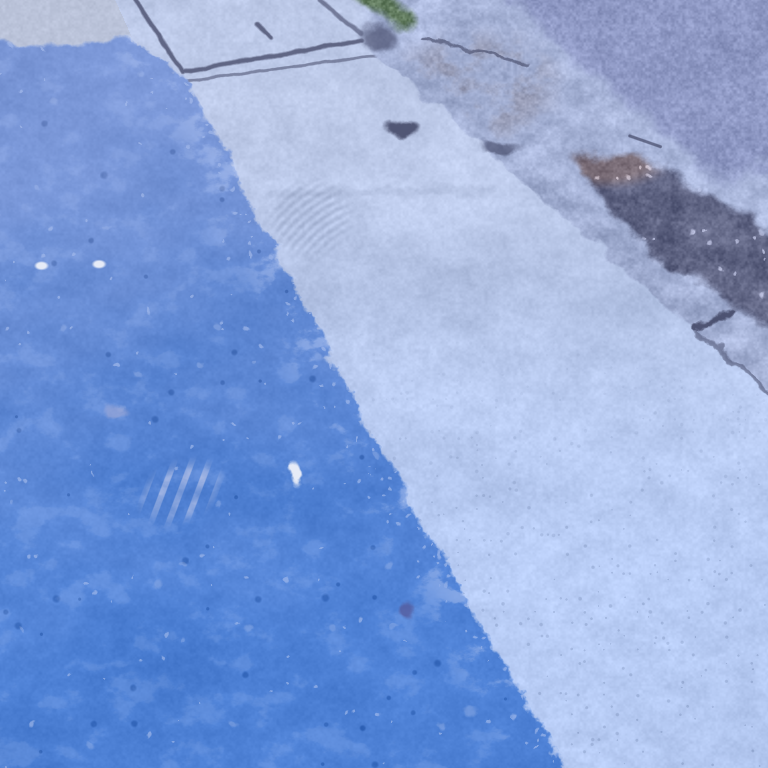
Reproduce this texture procedurally as a three.js fragment shader.

```glsl
// Pavement seen at a slant: worn blue paint, pale concrete, a stone curb, a dirty gutter and asphalt.
varying vec2 vUv;

float hash(vec2 p) {
  vec3 q = fract(p.xyx * 0.1031);
  q += dot(q, q.yzx + 33.33);
  return fract((q.x + q.y) * q.z);
}

float noise(vec2 p) {
  vec2 i = floor(p), f = fract(p);
  f = f * f * (3.0 - 2.0 * f);
  return mix(mix(hash(i), hash(i + vec2(1, 0)), f.x),
             mix(hash(i + vec2(0, 1)), hash(i + vec2(1, 1)), f.x), f.y);
}

float fbm(vec2 p) {
  float sum = 0.0, amp = 0.5;
  for (int i = 0; i < 5; i++) {
    sum += amp * noise(p);
    p = mat2(1.6, 1.2, -1.2, 1.6) * p + 7.3;
    amp *= 0.5;
  }
  return sum - 0.48;
}

float stroke(vec2 p, vec2 a, vec2 b, float w) {
  vec2 d = b - a;
  float t = clamp(dot(p - a, d) / dot(d, d), 0.0, 1.0);
  return 1.0 - smoothstep(w * 0.4, w * 1.5, length(p - a - d * t));
}

float blob(vec2 p, vec2 c, vec2 r) {
  return 1.0 - smoothstep(0.65, 1.35, length((p - c) / r));
}

// Round specks, one per cell, kept where the hash is below the density
float specks(vec2 p, float scale, float density) {
  vec2 cell = floor(p * scale), f = fract(p * scale);
  vec2 c = 0.3 + 0.4 * vec2(hash(cell + 3.1), hash(cell + 8.7));
  float r = 0.12 + 0.18 * hash(cell + 5.5);
  return step(hash(cell), density) * (1.0 - smoothstep(r * 0.5, r * 1.4, length(f - c)));
}

void main() {
  vec2 p = vUv;
  float broad = fbm(p * vec2(5, 8));
  float mottle = fbm(p * vec2(32, 45) + 11.0);
  float grain = noise(p * 210.0) * 0.6 + noise(p * 390.0) * 0.4 - 0.5;
  vec2 rough = p + 0.022 * vec2(fbm(p * 38.0), fbm(p * 38.0 + 40.0));

  // Pale concrete
  vec3 col = mix(vec3(0.71, 0.79, 0.95), vec3(0.73, 0.78, 0.90), smoothstep(0.2, 0.9, p.y));
  col += broad * 0.10 + mottle * 0.09 + grain * 0.065;
  col -= 0.09 * specks(p, 120.0, 0.10) * (1.0 - smoothstep(0.2, 0.7, p.y));

  // Faint tyre scuffs
  float scuff = 0.5 + 0.5 * sin(650.0 * length(p - vec2(0.52, 0.57)));
  scuff *= blob(p, vec2(0.405, 0.715), vec2(0.05, 0.045));
  scuff += 0.6 * stroke(rough, vec2(0.35, 0.748), vec2(0.64, 0.752), 0.006);
  col -= 0.07 * scuff;

  // Paving joints
  vec2 jp = mix(p, rough, 0.3);
  float joint = stroke(jp, vec2(0.17, 1.01), vec2(0.239, 0.906), 0.003);
  joint = max(joint, stroke(jp, vec2(0.239, 0.907), vec2(0.47, 0.948), 0.003));
  joint = max(joint, 0.7 * stroke(jp, vec2(0.245, 0.895), vec2(0.49, 0.928), 0.002));
  joint = max(joint, 0.8 * stroke(jp, vec2(0.415, 1.0), vec2(0.47, 0.957), 0.003));
  joint = max(joint, stroke(jp, vec2(0.334, 0.968), vec2(0.351, 0.95), 0.003));
  col = mix(col, vec3(0.31, 0.33, 0.45), joint * 0.85);

  // Blue paint with a ragged edge, bare above its far end
  float edge = 0.735 - 0.548 * p.y - 0.75 * max(p.y - 0.89, 0.0) - 0.013 * pow(sin(p.y * 3.5), 2.0);
  float inside = edge - p.x + (rough.x - p.x) * 1.3 + grain * 0.008;
  float top = 0.942 + 0.05 * p.x - rough.y;
  float below = smoothstep(-0.003, 0.003, top);
  float nearEdge = 1.0 - smoothstep(0.0, 0.085, inside);
  vec3 blue = mix(vec3(0.30, 0.50, 0.83), vec3(0.48, 0.59, 0.84),
                  smoothstep(0.1, 0.95, p.y - 0.12 * p.x + broad * 0.3));
  blue += broad * 0.07 + mottle * 0.08 + grain * 0.045;
  float worn = specks(rough, 95.0, 0.025 + 0.28 * nearEdge * nearEdge) * 0.6;
  worn = max(worn, specks(rough + 0.31, 48.0, 0.025) * 0.35);
  worn = max(worn, smoothstep(0.06, 0.22, mottle) * (0.14 + 0.4 * nearEdge));
  blue = mix(blue, vec3(0.67, 0.75, 0.93), worn) - 0.1 * specks(p + 0.17, 60.0, 0.03);
  float bare = (1.0 - below) * step(p.x, 0.6 - 0.45 * p.y);
  col = mix(col, vec3(0.73, 0.76, 0.84) + grain * 0.07, bare * 0.8);
  col = mix(col, blue, below * smoothstep(-0.004, 0.004, inside));

  // Slanted scrapes, chips and stains on the paint
  vec2 s = p - vec2(0.235, 0.36);
  s.x -= s.y * 0.38;
  float scrape = smoothstep(0.1, 0.7, cos(s.x * 275.0)) * blob(s, vec2(0), vec2(0.044, 0.037));
  col = mix(col, vec3(0.70, 0.75, 0.90), scrape * (0.58 + mottle));
  col = mix(col, vec3(0.62, 0.66, 0.84), 0.6 * blob(rough, vec2(0.15, 0.463), vec2(0.014, 0.009)));
  float chip = blob(p, vec2(0.054, 0.654), vec2(0.008, 0.005));
  chip = max(chip, blob(p, vec2(0.129, 0.656), vec2(0.008, 0.005)));
  chip = max(chip, blob(rough, vec2(0.384, 0.383), vec2(0.006, 0.013)));
  col = mix(col, vec3(0.90, 0.92, 0.97), chip);
  col = mix(col, vec3(0.33, 0.36, 0.62), 0.8 * blob(rough, vec2(0.531, 0.204), vec2(0.01, 0.013)));

  // Curb stones, then the rubble of the gutter
  float rise = rough.y - 0.93 + 0.863 * (rough.x - 0.49);
  float width = 0.025 + 0.2 * max(p.x - 0.75, 0.0);
  vec3 stone = vec3(0.63, 0.68, 0.82) + mottle * 0.24 + grain * 0.11;
  float rubble = blob(rough, vec2(0.62, 0.89), vec2(0.1, 0.065)) * smoothstep(-0.15, 0.15, mottle);
  vec3 gutter = mix(stone + 0.03, vec3(0.55, 0.56, 0.65) + grain * 0.18, rubble * 0.75);

  // Damp dirt with a brown end and litter
  float away = abs(rough.y - 0.78 + 0.62 * (rough.x - 0.77)) - 0.064 * smoothstep(0.735, 0.86, rough.x);
  float dirt = (1.0 - smoothstep(-0.01, 0.01, away + mottle * 0.03)) * smoothstep(0.735, 0.76, p.x);
  vec3 soil = mix(vec3(0.37, 0.39, 0.51), vec3(0.50, 0.45, 0.49), blob(p, vec2(0.79), vec2(0.07, 0.03)));
  soil += mottle * 0.22 + grain * 0.15 + 0.28 * specks(rough, 75.0, 0.12);
  gutter = mix(gutter, soil, dirt);
  vec3 roadside = mix(stone, gutter, smoothstep(-0.006, 0.006, rise - width));
  col = mix(col, roadside, smoothstep(-0.003, 0.003, rise) * smoothstep(0.46, 0.5, p.x));

  // Asphalt in the far corner
  float road = rough.y - 1.0 + 0.85 * (rough.x - 0.664) - 0.06 * smoothstep(0.93, 1.0, p.x);
  vec3 asphalt = vec3(0.55, 0.59, 0.76) + broad * 0.08 + mottle * 0.1 + grain * 0.15;
  col = mix(col, asphalt, smoothstep(-0.015, 0.015, road + mottle * 0.04));

  // Cracks, leaf, twig and grass
  float dark = stroke(rough, vec2(0.9, 0.576), vec2(0.955, 0.594), 0.0035);
  dark = max(dark, 0.6 * stroke(rough, vec2(0.9, 0.576), vec2(1, 0.49), 0.0025));
  dark = max(dark, 0.7 * stroke(rough, vec2(0.55, 0.955), vec2(0.69, 0.915), 0.0025));
  dark = max(dark, 0.7 * blob(rough, vec2(0.65, 0.81), vec2(0.024, 0.007)));
  dark = max(dark, 0.7 * blob(rough, vec2(0.493, 0.952), vec2(0.024, 0.014)));
  dark = max(dark, blob(rough, vec2(0.524, 0.835), vec2(0.019, 0.009)));
  dark = max(dark, 0.8 * stroke(p, vec2(0.82, 0.823), vec2(0.86, 0.809), 0.002));
  col = mix(col, vec3(0.27, 0.29, 0.41), dark * 0.9);
  float grass = stroke(rough, vec2(0.475, 1.01), vec2(0.525, 0.975), 0.013);
  col = mix(col, vec3(0.37, 0.47, 0.36) + grain * 0.3, grass);

  gl_FragColor = vec4(clamp(col, 0.0, 1.0), 1.0);
}
```
